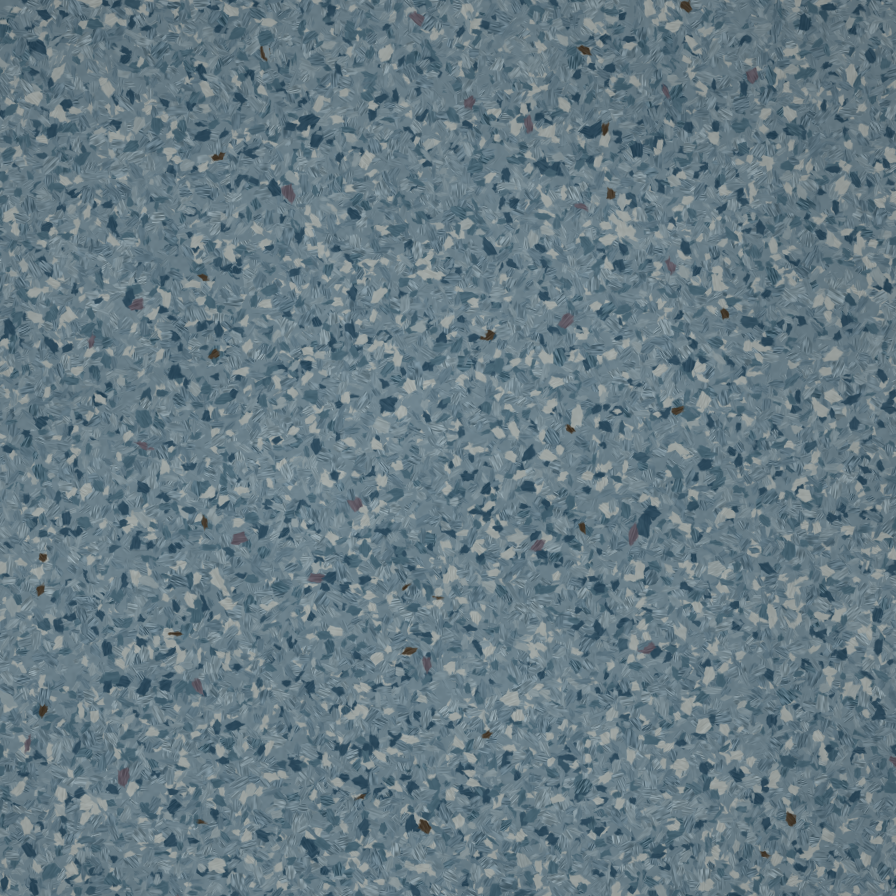
Write a WebGL 1 fragment shader that draws this texture.

```glsl
precision highp float;
// Blue speckled vinyl floor: overlapping angular chips with pale, dark and rare brown flecks.

uniform vec2 u_resolution;

float hash(vec3 p) {
  p = fract(p * 0.1031);
  p += dot(p, p.zyx + 31.32);
  return fract((p.x + p.y) * p.z);
}

vec3 hash3(vec3 p) {
  p = fract(p * vec3(0.1031, 0.1030, 0.0973));
  p += dot(p, p.yxz + 33.33);
  return fract((p.xxy + p.yxx) * p.zyx);
}

float noise(vec2 p, float seed) {
  vec2 i = floor(p), f = fract(p);
  f = f * f * (3.0 - 2.0 * f);
  float low = mix(hash(vec3(i, seed)), hash(vec3(i + vec2(1.0, 0.0), seed)), f.x);
  float high = mix(hash(vec3(i + vec2(0.0, 1.0), seed)), hash(vec3(i + 1.0, seed)), f.x);
  return mix(low, high, f.y);
}

// Tone 0..1 runs from navy to pale grey; the steps set each share of the area.
vec3 chipColor(float tone) {
  vec3 c = vec3(0.17, 0.28, 0.35);
  c = mix(c, vec3(0.27, 0.38, 0.435), smoothstep(0.05, 0.08, tone));
  c = mix(c, vec3(0.35, 0.44, 0.49), smoothstep(0.14, 0.21, tone));
  c = mix(c, vec3(0.41, 0.49, 0.53), smoothstep(0.32, 0.46, tone));
  c = mix(c, vec3(0.47, 0.54, 0.57), smoothstep(0.62, 0.76, tone));
  return mix(c, vec3(0.61, 0.635, 0.625), smoothstep(0.88, 0.92, tone));
}

// Irregular five-sided shard with blunted corners
float shardDistance(vec2 p, vec3 seed) {
  float d = length(p) - 1.2;
  for (int k = 0; k < 5; k++) {
    vec3 h = hash3(seed + float(k) * 7.3);
    float angle = (float(k) + 0.7 * h.x) * 1.2566;
    d = max(d, dot(p, vec2(cos(angle), sin(angle))) - mix(0.6, 1.0, h.y));
  }
  return d;
}

// Paints one scattered layer of chips over the given color.
vec3 paintChips(vec3 color, vec2 uv, float cells, float layer, float accentShare) {
  float edge = max(0.0011, 0.8 / u_resolution.y) * cells;
  vec2 grid = uv * cells + layer * 5.37;
  vec2 cell = floor(grid);
  for (int y = -1; y <= 1; y++) {
    for (int x = -1; x <= 1; x++) {
      vec2 id = cell + vec2(float(x), float(y));
      vec3 seed = vec3(id + 17.0, layer * 13.0 + 3.0);
      vec3 place = hash3(seed);
      vec3 kind = hash3(seed + 41.7);
      vec2 p = grid - id - place.xy;
      float turn = place.z * 6.2832;
      p = mat2(cos(turn), -sin(turn), sin(turn), cos(turn)) * p;

      // Pale and dark chips are stouter than the mid-tone slivers.
      float bold = step(0.89, kind.x) + step(kind.x, 0.12);
      float halfLength = mix(0.3, 0.54, kind.y);
      float halfWidth = halfLength * mix(0.28, 0.85, max(kind.z, bold * 0.55));
      vec2 q = p / vec2(halfLength, halfWidth);
      if (dot(q, q) > 2.2) continue;

      float d = shardDistance(q, seed + 9.1) * halfWidth;
      d += 0.07 * (noise(p * 7.0 + id * 3.1, layer) - 0.5);
      float cover = 1.0 - smoothstep(-edge, edge, d);

      // Grain drawn out along the length of the chip
      float grain = noise(vec2(p.x * 3.0, p.y * 15.0) + id * 5.3, layer + 20.0) - 0.5;
      float streak = mix(0.05, 0.28, kind.z * kind.z) * (1.0 - 0.7 * bold);
      vec3 chip = chipColor(kind.x) + grain * streak;

      float pick = hash(seed + 77.0);
      vec3 accent = mix(vec3(0.26, 0.22, 0.17), vec3(0.35, 0.33, 0.37), step(0.6, kind.y));
      chip = mix(chip, accent + grain * 0.1, step(1.0 - accentShare, pick));
      color = mix(color, chip, cover * step(0.2, pick));
    }
  }
  return color;
}

void main() {
  vec2 uv = gl_FragCoord.xy / u_resolution.y;
  vec3 color = vec3(0.41, 0.49, 0.53);

  // Layers of varied chip size; only the top one carries brown and mauve flecks.
  for (int i = 0; i < 8; i++) {
    float layer = float(i);
    float cells = 40.0 + 26.0 * fract(layer * 0.618);
    color = paintChips(color, uv, cells, layer, i == 7 ? 0.018 : 0.0);
  }

  // Faint clouding and fine surface grain
  color += 0.025 * (noise(uv * 9.0, 50.0) - 0.5);
  color += 0.03 * (noise(uv * 230.0, 60.0) - 0.5);

  // Light falls off gently toward the upper right.
  vec2 fromLight = uv - vec2(0.42);
  color *= 1.035 - 0.2 * dot(fromLight, fromLight);
  gl_FragColor = vec4(color, 1.0);
}
```
